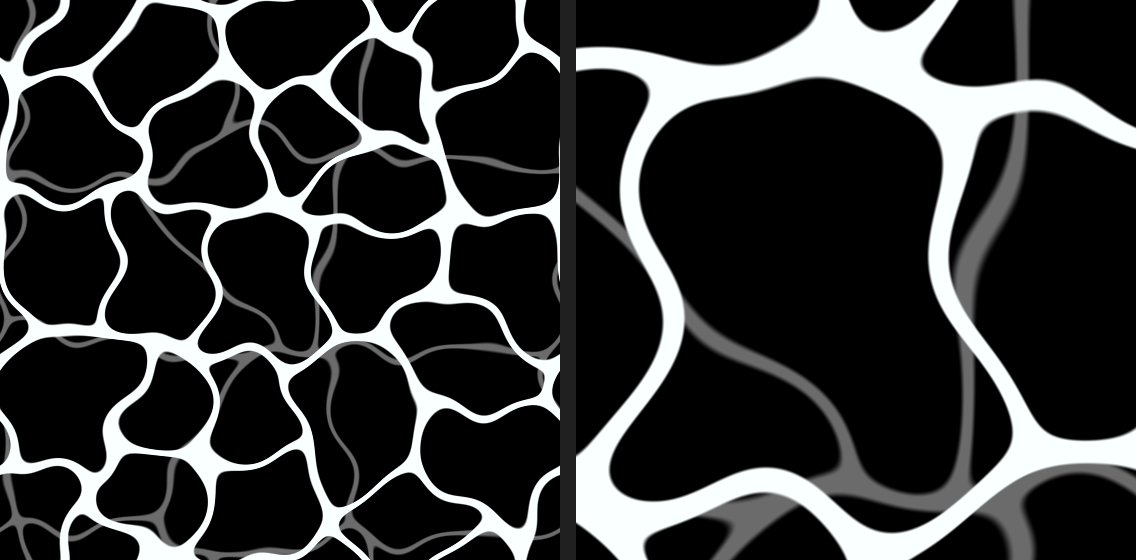
Left, the full canvas; right, a detail of the centre.
Write a Shadertoy shader that draws this pattern.

```glsl
// Seamless web of wavy white veins over a fainter, coarser grey web on black.

const float TAU = 6.2831853;

vec2 hash2(vec2 cell, float seed) {
    vec3 h = fract(vec3(cell.xyx + seed) * vec3(0.1031, 0.1030, 0.0973));
    h += dot(h, h.yzx + 33.33);
    return fract((h.xx + h.yz) * h.zy);
}

// Bends the plane with sines of whole frequencies, so it still wraps.
vec2 bend(vec2 p, float phase) {
    vec2 q = TAU * p;
    p += 0.013 * sin(vec2(dot(q, vec2(2, 5)), dot(q, vec2(5, -3))) + phase);
    p += 0.007 * sin(vec2(dot(q, vec2(-4, 6)), dot(q, vec2(7, 3))) + 2.3 * phase);
    return p;
}

// Jittered centre of a cell; cell numbers wrap at the canvas border.
vec2 centre(vec2 cell, float cells, float seed) {
    return cell + 0.5 + 0.8 * (hash2(mod(cell, cells), seed) - 0.5);
}

// Distance to the cell borders in canvas units; a soft minimum rounds corners.
float veinDistance(vec2 uv, float cells, float rounding, float seed) {
    vec2 p = bend(uv, seed) * cells;
    vec2 home = floor(p), nearestCell = home, toNearest = vec2(9.0);

    for (int y = -2; y <= 2; y++)
    for (int x = -2; x <= 2; x++) {
        vec2 cell = home + vec2(x, y);
        vec2 r = centre(cell, cells, seed) - p;
        if (dot(r, r) < dot(toNearest, toNearest)) {
            toNearest = r;
            nearestCell = cell;
        }
    }

    float k = rounding * cells, sum = 1e-9;
    for (int y = -2; y <= 2; y++)
    for (int x = -2; x <= 2; x++) {
        if (x == 0 && y == 0) continue;
        vec2 r = centre(nearestCell + vec2(x, y), cells, seed) - p;
        float border = dot(0.5 * (r + toNearest), normalize(r - toNearest));
        sum += exp(-border / k);
    }
    return -k * log(sum) / cells;
}

float stroke(float d, float halfWidth, float softness) {
    float s = max(softness, 0.8 / iResolution.y);
    return 1.0 - smoothstep(halfWidth - s, halfWidth + s, d);
}

void mainImage(out vec4 fragColor, in vec2 fragCoord) {
    vec2 uv = fragCoord / iResolution.xy;

    // Faint web behind, with blurred edges
    float back = stroke(veinDistance(uv, 3.0, 0.006, 17.0), 0.0047, 0.0022);
    vec3 color = vec3(0.42) * back;

    // Bright web in front, with crisp edges and filled junctions
    float front = stroke(veinDistance(uv, 5.0, 0.012, 4.0), 0.0066, 0.0012);
    color = mix(color, vec3(0.98, 1.0, 1.0), front);

    fragColor = vec4(color, 1.0);
}
```
